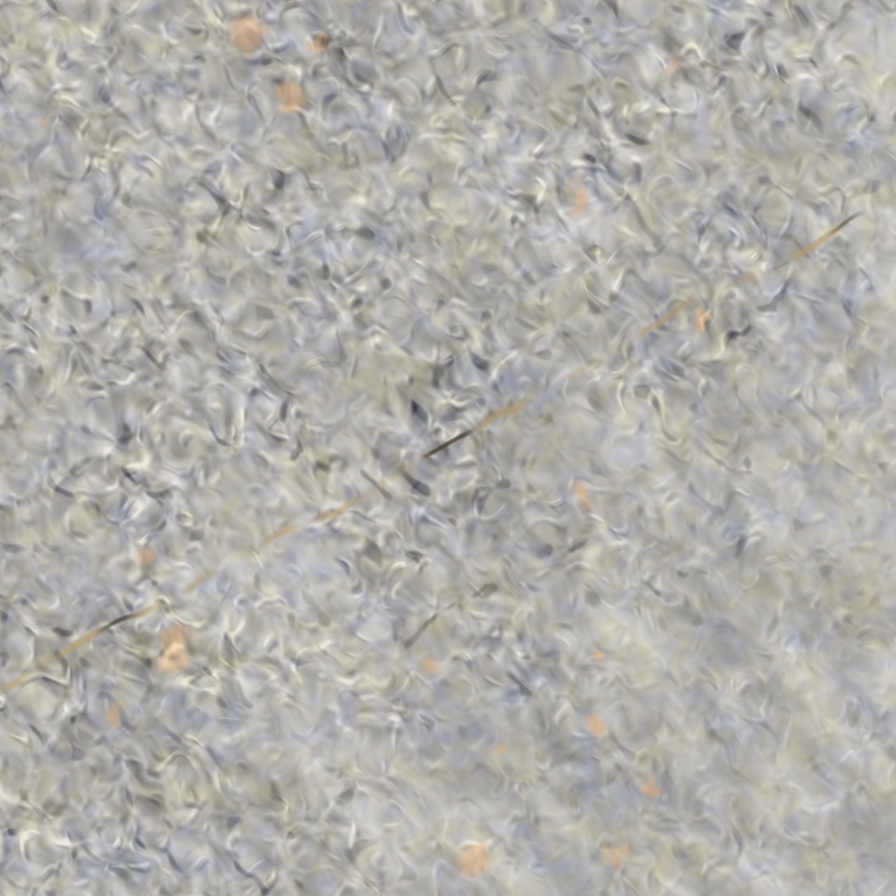
Give the GLSL for this texture, as a WebGL 2 fragment shader.

```glsl
#version 300 es
precision highp float;
// Weathered grey stone with flaky grains, soft diagonal streaks, ochre stains and a thin crack.

uniform vec2 u_resolution;
out vec4 fragColor;

vec2 hash2(vec2 p) {
    vec3 q = fract(p.xyx * vec3(0.1031, 0.1030, 0.0973));
    q += dot(q, q.yzx + 33.33);
    return fract((q.xx + q.yz) * q.zy);
}

float corner(vec2 cell, vec2 offset) {
    float angle = 6.2832 * hash2(cell).x;
    return dot(vec2(cos(angle), sin(angle)), offset);
}

// Gradient noise, roughly -0.7 to 0.7
float noise(vec2 p) {
    vec2 i = floor(p), f = fract(p);
    vec2 w = f * f * f * (f * (f * 6.0 - 15.0) + 10.0);
    vec2 e = vec2(1.0, 0.0);
    return mix(mix(corner(i, f), corner(i + e, f - e), w.x),
               mix(corner(i + e.yx, f - e.yx), corner(i + 1.0, f - 1.0), w.x), w.y);
}

float fbm(vec2 p) {
    float sum = 0.0, amplitude = 1.0;
    for (int i = 0; i < 4; i++) {
        sum += amplitude * noise(p);
        p = mat2(1.6, 1.2, -1.2, 1.6) * p + 17.3;
        amplitude *= 0.55;
    }
    return sum;
}

float segment(vec2 p, vec2 a, vec2 b) {
    vec2 d = b - a;
    return length(p - a - d * clamp(dot(p - a, d) / dot(d, d), 0.0, 1.0));
}

// Scattered ochre spots with ragged outlines
float stains(vec2 p) {
    float cover = 0.0;
    float ragged = 0.016 * fbm(p * 38.0 + 5.0);
    for (int i = 0; i < 18; i++) {
        vec2 seed = vec2(float(i) * 3.7 + 2.0, 41.0);
        vec2 center = hash2(seed);
        float pick = hash2(seed + 9.0).x;
        float radius = mix(0.004, 0.026, pick * pick * pick);
        float d = length((p - center) * vec2(1.0, 0.85)) + ragged;
        cover = max(cover, 1.0 - smoothstep(radius * 0.4, radius + 0.007, d));
    }
    return cover;
}

void main() {
    vec2 uv = gl_FragCoord.xy / min(u_resolution.x, u_resolution.y);

    // Coordinates along and across the streaks
    vec2 slant = vec2(dot(uv, vec2(0.62, -0.78)), dot(uv, vec2(0.78, 0.62)));
    float broad = fbm(uv * 4.5 + 3.0);
    float calm = smoothstep(0.0, 0.65, uv.x - 0.8 * uv.y + 0.35 * broad);

    // Large tonal patches and streaks
    float tone = 0.685 + 0.075 * broad + 0.02 * calm;
    tone += mix(0.03, 0.11, calm) * noise(slant * vec2(7.0, 23.0) + 0.3 * broad);

    // Irregular grains, softer where the stone is calm
    vec2 warp = vec2(noise(uv * 24.0 + 11.0), noise(uv * 24.0 + 57.0));
    vec2 g = slant * vec2(0.78, 1.0) + 0.014 * warp;
    float rough = mix(1.0, 0.5, calm) * clamp(0.9 + 0.9 * noise(uv * 9.0 + 29.0), 0.4, 1.3);
    float grain = 0.17 * noise(g * 38.0) + 0.17 * noise(g * 71.0 + 8.0)
                + 0.08 * noise(g * 130.0 + 21.0);

    // Curled pale flakes with shaded lower sides
    vec2 f = uv + 0.012 * warp;
    float ridge = abs(noise(f * 33.0 + 70.0));
    float shade = abs(noise((f + vec2(-0.004, 0.007)) * 33.0 + 70.0));
    float broken = smoothstep(-0.1, 0.3, noise(uv * 44.0 + 90.0));
    float flakes = (smoothstep(0.16, 0.0, ridge) - 0.75 * smoothstep(0.16, 0.0, shade)) * broken;
    float flecks = smoothstep(0.24, 0.5, noise(g * vec2(46.0, 58.0) + 35.0));
    tone += rough * (grain + 0.13 * flakes - 0.17 * flecks);
    tone = clamp(tone, 0.25, 0.9);

    // Slight drift between cool grey and warm beige
    float warmth = 0.018 + 0.06 * noise(uv * 13.0 + 44.0) + 0.07 * noise(uv * 48.0 + 63.0)
                 + 0.08 * (tone - 0.69);
    vec3 color = vec3(tone) + warmth * vec3(0.3, 0.12, -0.9);

    // Ochre stains
    vec3 ochre = vec3(0.86, 0.69, 0.52) * (0.45 + 0.8 * tone);
    color = mix(color, ochre, 0.6 * stains(uv));

    // Main crack: broken ochre seam with a few open dark stretches
    float path = 0.23 + 0.55 * uv.x + 0.03 * noise(vec2(uv.x * 6.0, 2.0))
               + 0.008 * noise(vec2(uv.x * 28.0, 7.0));
    float away = abs(uv.y - path) * 0.87;
    float filled = smoothstep(-0.2, 0.25, noise(vec2(uv.x * 17.0, 31.0)));
    float opened = smoothstep(0.12, 0.35, noise(vec2(uv.x * 11.0, 52.0)));
    float seam = smoothstep(0.0065, 0.001, away);
    color = mix(color, vec3(0.71, 0.61, 0.43), 0.65 * seam * filled);
    color = mix(color, vec3(0.25, 0.22, 0.17), 0.75 * opened * smoothstep(0.004, 0.0005, away));

    // Two short hairline cracks
    vec2 bent = uv + 0.012 * warp;
    float hair = min(segment(bent, vec2(0.48, 0.93), vec2(0.55, 0.81)),
                     segment(bent, vec2(0.45, 0.28), vec2(0.54, 0.345)));
    color = mix(color, vec3(0.40, 0.38, 0.33), 0.5 * broken * smoothstep(0.005, 0.001, hair));

    fragColor = vec4(color, 1.0);
}
```
